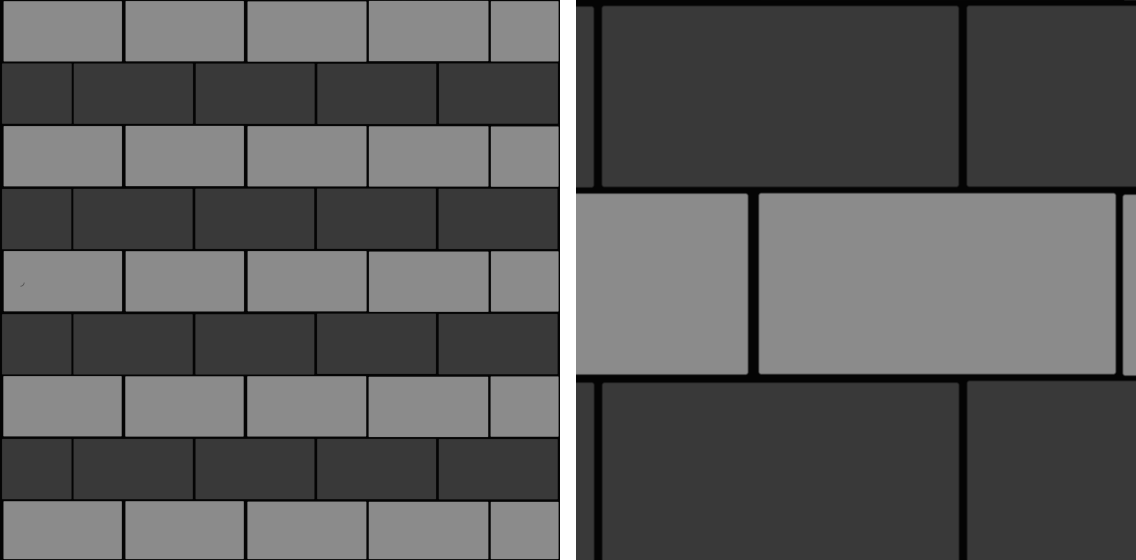
Left: the whole. Right: its middle third, enlarged.
This pattern is drawn by a three.js fragment shader. Its source:

```glsl
varying vec2 vUv;

float hash(vec2 p) {
  vec3 q = fract(vec3(p.xyx) * 0.1031);
  q += dot(q, q.yzx + 33.33);
  return fract((q.x + q.y) * q.z);
}

// Half the width of the upright joint at the left of a brick
float jointHalf(float column, float dark) {
  float lightJoint = mix(0.0032, 0.0021, step(2.5, column));
  float darkJoint = mix(0.0018, 0.0024, step(0.5, column));
  return mix(lightJoint, darkJoint, dark);
}

float roundedBox(vec2 p, vec2 low, vec2 high, float radius) {
  vec2 d = abs(p - 0.5 * (low + high)) - 0.5 * (high - low) + radius;
  return length(max(d, 0.0)) + min(max(d.x, d.y), 0.0) - radius;
}

void main() {
  float soft = max(fwidth(vUv.x) * 0.7, 0.0008);

  // Courses run down from the top edge, alternating light and dark
  float row = floor((1.0 - vUv.y) / 0.1117);
  float dark = mod(row, 2.0);
  float pitch = mix(0.2178, 0.2172, dark);
  float start = mix(0.0030, 0.1290, dark) + (hash(vec2(row, 7.0)) - 0.5) * 0.0024;
  float column = floor((vUv.x - start) / pitch);

  // Brick bounds, slightly uneven and kept inside the outer border
  float left = start + column * pitch;
  float top = 1.0 - row * 0.1117;
  float lift = (hash(vec2(column + 3.0, row)) - 0.5) * 0.0013;
  vec2 low = vec2(left + jointHalf(column, dark), top - 0.1117 + 0.0020 + lift);
  vec2 high = vec2(left + pitch - jointHalf(column + 1.0, dark), top - 0.0020 + lift);
  low = max(low, vec2(0.0036, 0.0016));
  high = min(high, vec2(0.9975, 0.9985));
  float brick = 1.0 - smoothstep(-soft, soft, roundedBox(vUv, low, high, 0.0016));

  float shade = mix(0.547, 0.222, dark);

  // Small curved scratch on one light brick
  vec2 p = vUv - vec2(0.0365, 0.4955);
  float arc = abs(length(p) - 0.0066) - 0.0007;
  float scratch = 1.0 - smoothstep(-soft, soft, arc);
  scratch *= smoothstep(-soft, soft, p.x) * smoothstep(-soft, soft, -p.y);
  shade = mix(shade, 0.25, 0.8 * scratch);

  gl_FragColor = vec4(vec3(mix(0.015, shade, brick)), 1.0);
}
```
